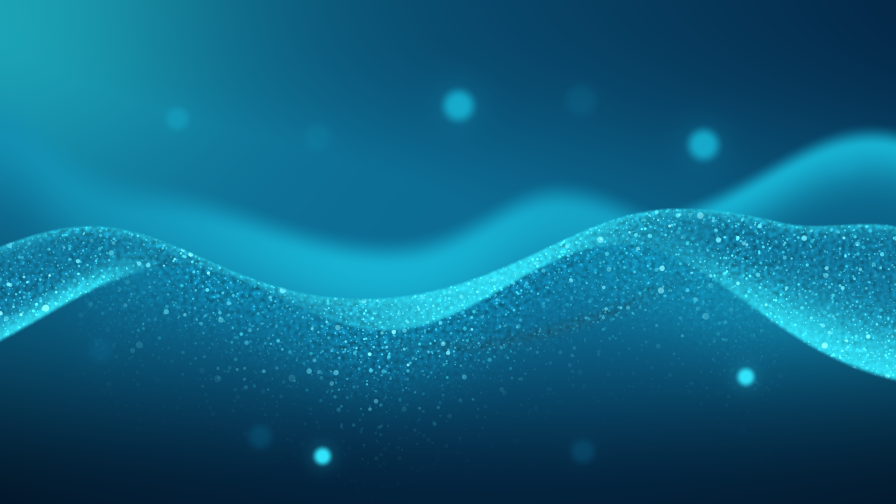
A Shadertoy shader for this background:

```glsl
// Glowing cyan ribbon of fine particles over soft, out-of-focus waves.
// Wave edges are sums of bell curves; the dust comes from hashed cell grids,
// and gradient noise varies its density. Units: canvas height = 1.

vec3 hash3(vec2 p) {
    vec3 q = fract(vec3(p.xyx) * vec3(0.1031, 0.1030, 0.0973));
    q += dot(q, q.yxz + 33.33);
    return fract((q.xxy + q.yzz) * q.zyx);
}

float gradientNoise(vec2 p) {
    vec2 i = floor(p), f = p - i;
    vec2 u = f * f * (3.0 - 2.0 * f);
    vec4 n;
    for (int k = 0; k < 4; k++) {
        vec2 corner = vec2(k & 1, k >> 1);
        n[k] = dot(hash3(i + corner).xy * 2.0 - 1.0, f - corner);
    }
    return mix(mix(n.x, n.y, u.x), mix(n.z, n.w, u.x), u.y);
}

// Bell curve with its own width on each side
float bell(float x, float center, float left, float right) {
    float d = (x - center) / (x < center ? left : right);
    return exp(-d * d);
}

// Edges of the ribbon and crests of the blurred waves
float ribbonTop(float x) {
    return 0.385 + 0.165 * bell(x, 0.18, 0.34, 0.32) + 0.2 * bell(x, 1.34, 0.365, 0.55)
         + 0.06 * smoothstep(1.55, 1.8, x);
}
float ribbonBottom(float x) {
    return 0.22 + 0.25 * bell(x, 0.35, 0.374, 0.35) + 0.295 * bell(x, 1.235, 0.38, 0.35);
}
float backCrest(float x) {
    return 0.48 + 0.22 * bell(x, -0.03, 0.17, 0.17) + 0.125 * bell(x, 0.28, 0.4, 0.33)
         + 0.135 * bell(x, 1.11, 0.2, 0.25);
}
float rightCrest(float x) {
    return 0.54 + 0.198 * bell(x, 1.73, 0.3, 0.3);
}

// One layer of round dots on a turned grid, at most one per cell
float dots(vec2 p, float cells, float fill) {
    vec2 g = mat2(0.8, 0.6, -0.6, 0.8) * p * cells + 50.0, id = floor(g);
    vec3 h = hash3(id + cells), k = hash3(id + 71.0);
    float radius = 0.08 + 0.14 * h.z * h.z, aa = 0.7 * cells / iResolution.y;
    float d = length(fract(g) - 0.22 - 0.56 * h.xy);
    return (1.0 - smoothstep(radius - aa, radius + aa, d)) * step(k.x, fill) * (0.3 + 0.7 * k.y);
}

// Blurred disc of light
float disc(vec2 p, vec2 center, float radius) {
    float d = length(p - center) / radius;
    return 1.0 - smoothstep(0.4, 1.2, d) + 0.2 * exp(-d * d * 0.5);
}

void mainImage(out vec4 fragColor, in vec2 fragCoord) {
    vec2 p = fragCoord / iResolution.y;
    p.x *= 1.7778 * iResolution.y / iResolution.x;
    float x = p.x, y = p.y;
    vec3 navy = vec3(0.015, 0.16, 0.285), blue = vec3(0.045, 0.41, 0.565);
    vec3 cyan = vec3(0.09, 0.70, 0.83), bright = vec3(0.19, 0.88, 0.97);

    // Backdrop: teal corner, blue haze, dark right side
    float haze = 1.0 - 0.58 * x + 0.6 * exp(-pow((y - 0.55) / 0.24, 2.0));
    vec3 col = mix(navy, blue, clamp(haze, 0.0, 1.05));
    vec2 corner = (p - vec2(0, 1)) * vec2(0.85, 1.0);
    col += vec3(0.06, 0.22, 0.14) * exp(-dot(corner, corner) / 0.16);

    // Blurred waves behind the ribbon
    vec3 depths = mix(navy * 0.8, blue * 1.05, smoothstep(-0.03, 0.46, y));
    depths *= 1.0 - 0.3 * pow(abs(x - 0.95), 2.0) * (1.0 - y);
    float d = rightCrest(x) - y;
    float cover = smoothstep(-0.02, 0.03, d) * smoothstep(1.15, 1.4, x);
    col = mix(col, mix(blue * 0.95, cyan, exp(-pow(max(d - 0.01, 0.0) / 0.085, 2.0))), cover);
    d = backCrest(x) - y;
    float blur = 0.034 + 0.025 * bell(x, 0.0, 0.3, 0.3);
    float glow = exp(-pow(max(d - 0.03, 0.0) / 0.14, 2.0));
    glow *= 0.52 + 0.48 * bell(x, 0.75, 0.4, 0.5);
    col = mix(col, mix(depths, cyan, glow), smoothstep(-blur, blur, d));

    // Ribbon body with lit rims
    float top = ribbonTop(x), low = ribbonBottom(x);
    float inside = smoothstep(-0.004, 0.004, top - y) * smoothstep(-0.006, 0.006, y - low);
    float middle = bell(x, 1.0, 0.34, 0.24);
    float ends = 1.0 - smoothstep(0.15, 0.35, x) + smoothstep(1.25, 1.6, x);
    float rimWidth = 0.035 + 0.065 * smoothstep(1.3, 1.75, x);
    float lowRim = exp(-pow(max(y - low, 0.0) / rimWidth, 2.0)) * ends;
    float lit = clamp(0.12 + 0.85 * middle + 0.9 * lowRim, 0.0, 1.0);
    vec3 body = mix(blue, bright * 0.97, lit);
    body = mix(body, bright, 0.65 * exp(-max(top - y, 0.0) / 0.011));

    // Dusty veil hanging below the ribbon
    float below = max(low - y, 0.0);
    float span = smoothstep(0.1, 0.45, x) * (1.0 - smoothstep(1.25, 1.6, x));
    float veil = step(y, low) * exp(-pow(below / 0.11, 2.0)) * span;
    col = mix(col, vec3(0.05, 0.47, 0.63), 0.5 * veil);
    float fold = y - 0.31 - 0.55 * pow(max(x - 0.85, 0.0), 2.0);
    float foldLine = exp(-pow(fold / 0.014, 2.0)) * bell(x, 1.1, 0.3, 0.25) * step(y, low);
    col = mix(col, vec3(0.12, 0.37, 0.46), 0.4 * foldLine);
    col = mix(col, body, inside);

    // Particles: fine grain, sparkles and a loose scatter
    float drift = clamp(0.75 + 0.7 * gradientNoise(p * 9.0), 0.0, 1.0);
    float dust = clamp(inside + veil + 0.6 * foldLine, 0.0, 1.0) * drift;
    float spread = max(inside, span * exp(-pow(below / 0.16, 2.0)) * step(y, low)) * drift;
    float grain = gradientNoise(p * 130.0) + 0.7 * gradientNoise(p * 83.0 + 9.0);
    col *= 1.0 + 0.5 * grain * dust * (1.0 - 0.65 * lit * inside);
    for (float i = 0.0; i < 2.0; i++)
        col += vec3(0.28, 0.46, 0.42) * dots(p + i * 3.1, 92.0 - 21.0 * i, 0.5) * dust;
    for (float i = 0.0; i < 4.0; i++) {
        float speck = dots(p + i * 1.7, 58.0 - 9.0 * i, 0.33 - 0.06 * i);
        col = mix(col, bright + (0.05 + 0.15 * i) * vec3(1.0, 0.5, 0.4), speck * spread);
    }

    // Out-of-focus lights: a wavering upper row and a sagging lower row
    for (float i = 0.0; i < 6.0; i++) {
        float c = cos(1.5708 * i), s = sin(1.5708 * i), odd = mod(i, 2.0);
        vec2 upper = vec2(0.37 + 0.261 * i - 0.018 * c, 0.79 - 0.0128 * i - 0.026 * c - 0.05 * s);
        float power = mix(0.35 + 0.4 * min(i, 1.0), 0.1, odd);
        col = mix(col, cyan, power * disc(p, upper, 0.026 + 0.005 * min(i, 2.0)));
        float lx = 0.2 + 0.32 * i - 0.2 * exp(-4.0 * (i - 2.0) * (i - 2.0));
        vec2 lower = vec2(lx, 0.065 + 0.52 * (lx - 0.88) * (lx - 0.88));
        float focus = step(1.5, i) * (1.0 - odd);
        col = mix(col, mix(blue, bright, focus), mix(0.3, 0.85, focus) * disc(p, lower, 0.028 - 0.008 * focus));
    }
    fragColor = vec4(clamp(col, 0.0, 1.0), 1.0);
}
```
